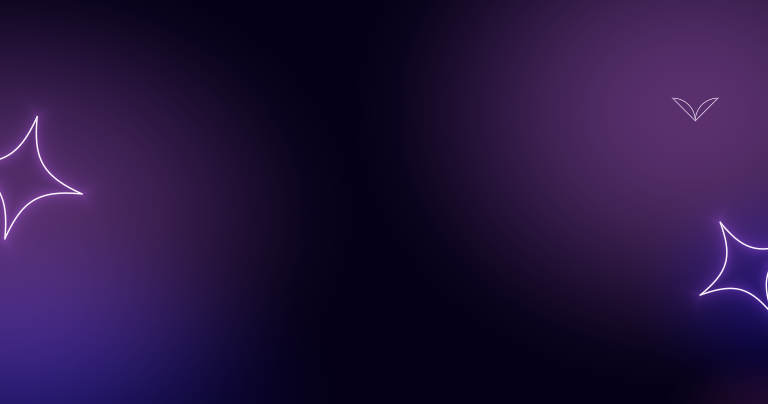
Give the GLSL for this background, as a WebGL 1 fragment shader.

```glsl
precision highp float;
// Violet and blue glows on a dark night backdrop, with outlined stars and a leaf pair.

uniform vec2 u_resolution;

// Soft elliptical light: 1 at the centre, 0 at the given radii.
float glow(vec2 p, vec2 centre, vec2 radii) {
  vec2 q = (p - centre) / radii;
  float k = max(1.0 - dot(q, q), 0.0);
  return k * k;
}

// Distance to a four-pointed star outline with hyperbolic sides; tip is one arm.
float starOutline(vec2 p, vec2 centre, vec2 tip) {
  vec2 d = p - centre;
  float arm = length(tip);
  vec2 q = abs(vec2(dot(d, tip), d.x * tip.y - d.y * tip.x)) / (arm * arm);
  vec2 s = q + 0.2;
  float side = (s.x * s.y - 0.24) / length(s);
  return arm * max(abs(side), length(q) - 1.0);
}

// Distance to two mirrored leaves, each bounded by a chord and a quarter circle.
float leafOutline(vec2 p, vec2 base, float size) {
  vec2 q = (p - base) / size;
  q.x = abs(q.x);
  float arc = length(q - vec2(1.0, 0.0)) - 1.0;
  float chord = (q.x - q.y) * 0.7071;
  return size * abs(max(arc, chord));
}

// Antialiased stroke coverage.
float stroke(float d, float halfWidth) {
  return clamp((halfWidth - d) * u_resolution.y + 0.5, 0.0, 1.0);
}

void main() {
  vec2 p = gl_FragCoord.xy / u_resolution.y;
  vec3 color = vec3(0.02, 0.0, 0.09);

  // Left side: violet above, blue in the lower corner
  color += vec3(0.31, 0.18, 0.33) * glow(p, vec2(0.0, 0.469), vec2(0.914, 0.667));
  color += vec3(0.05, 0.05, 0.25) * glow(p, vec2(0.074, 0.037), vec2(0.815, 0.47));

  // Right side: mauve above, blue below, faint plum in the corner
  color += vec3(0.33, 0.19, 0.34) * glow(p, vec2(1.716, 0.723), vec2(0.875, 0.716));
  color += vec3(0.0, 0.01, 0.2) * glow(p, vec2(1.95, 0.284), vec2(0.42, 0.32));
  color += vec3(0.1, 0.04, 0.08) * glow(p, vec2(1.896, -0.01), vec2(0.27, 0.15));

  // Stars with a violet halo
  float star = min(starOutline(p, vec2(0.052, 0.56), vec2(0.04, 0.151)),
                   starOutline(p, vec2(1.848, 0.335), vec2(-0.0654, 0.1148)));
  color += vec3(0.16, 0.08, 0.2) * exp(-star / 0.016);
  color = mix(color, vec3(1.0, 0.97, 1.0), stroke(star, 0.0018));

  // Leaf pair
  float leaf = leafOutline(p, vec2(1.721, 0.701), 0.056);
  color = mix(color, vec3(0.95, 0.9, 0.98), stroke(leaf, 0.0008));

  gl_FragColor = vec4(color, 1.0);
}
```
